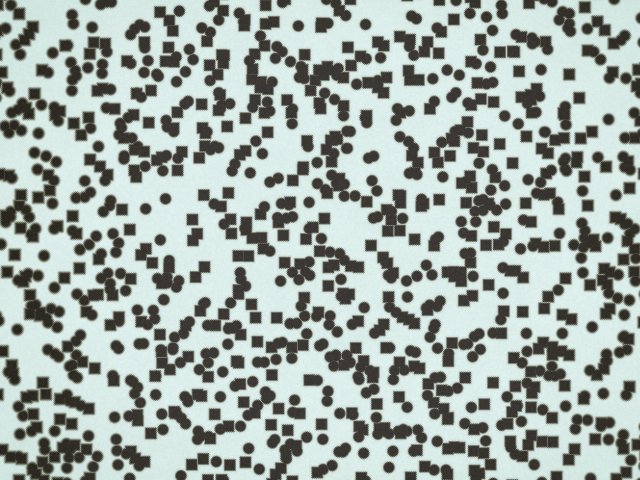
A WebGL 1 fragment shader for this texture:

```glsl
precision highp float;
// Printed scatter of small dark dots and upright squares that merge into clumps
// on pale mint paper. Each grid cell draws a few random candidates; the nearest
// shape gives a distance that is inked with soft, slightly serrated edges.

uniform vec2 u_resolution;

vec3 hash3(vec3 p) {
  p = fract(p * vec3(0.1031, 0.1030, 0.0973));
  p += dot(p, p.yxz + 33.33);
  return fract((p.xxy + p.yxx) * p.zyx);
}

float valueNoise(vec2 p) {
  vec2 i = floor(p);
  vec2 f = fract(p);
  f = f * f * (3.0 - 2.0 * f);
  float low = mix(hash3(vec3(i, 7.0)).x, hash3(vec3(i + vec2(1.0, 0.0), 7.0)).x, f.x);
  float high = mix(hash3(vec3(i + vec2(0.0, 1.0), 7.0)).x, hash3(vec3(i + 1.0, 7.0)).x, f.x);
  return mix(low, high, f.y);
}

float dotDistance(vec2 p) {
  return length(p) - 0.0115;
}

float squareDistance(vec2 p) {
  vec2 q = abs(p) - 0.0102;
  return length(max(q, 0.0)) + min(max(q.x, q.y), 0.0) - 0.0014;
}

// Signed distance to the union of all scattered shapes, in canvas heights
float scatterDistance(vec2 p) {
  const float CELL = 0.05;
  vec2 home = floor(p / CELL);
  float nearest = 1.0;
  for (int y = -1; y <= 1; y++) {
    for (int x = -1; x <= 1; x++) {
      vec2 cell = home + vec2(float(x), float(y));
      float density = mix(0.27, 0.59, hash3(vec3(cell + 40.0, 19.0)).y);
      for (int k = 0; k < 5; k++) {
        vec3 place = hash3(vec3(cell + 11.0, float(k) * 3.7 + 1.3));
        vec3 kind = hash3(vec3(cell + 83.0, float(k) * 5.1 + 2.9));
        if (kind.x < density) {
          vec2 offset = p - (cell + place.xy) * CELL;
          float d = kind.y < 0.45 ? squareDistance(offset) : dotDistance(offset);
          nearest = min(nearest, d);
        }
      }
    }
  }
  return nearest;
}

void main() {
  vec2 uv = gl_FragCoord.xy / u_resolution;
  vec2 p = gl_FragCoord.xy / u_resolution.y;

  // The lens loses focus and light toward the sides, most on the left
  float side = max(smoothstep(0.3, 0.0, uv.x), 0.7 * smoothstep(0.75, 1.0, uv.x));
  float rim = smoothstep(0.35, 0.85, length(uv - vec2(0.53, 0.5)));

  // Fine halftone teeth along the edges
  vec2 teeth = sin(p * 1450.0);
  float d = scatterDistance(p) + 0.0005 * teeth.x * teeth.y;
  float blur = max(mix(0.0026, 0.0046, side), 0.8 / u_resolution.y);
  float ink = 1.0 - smoothstep(-blur, blur, d);

  // Paper with faint mottling, a soft halo around the ink and a dimmer rim
  float grain = valueNoise(p * 290.0) - 0.5;
  float mottle = valueNoise(p * 24.0) - 0.5;
  vec3 paper = vec3(0.865, 0.935, 0.922) + 0.025 * grain + 0.012 * mottle;
  paper *= 1.0 - 0.07 * smoothstep(0.007, 0.0, d);
  paper *= 1.0 - vec3(0.07, 0.05, 0.06) * rim;

  vec3 inkColor = mix(vec3(0.232, 0.218, 0.205), vec3(0.165, 0.152, 0.125), max(side, rim));
  inkColor += 0.03 * grain;

  // Olive fringe where ink meets paper
  vec3 color = mix(paper, inkColor, ink);
  color -= 4.0 * ink * (1.0 - ink) * vec3(0.015, 0.025, 0.065);
  gl_FragColor = vec4(color, 1.0);
}
```
